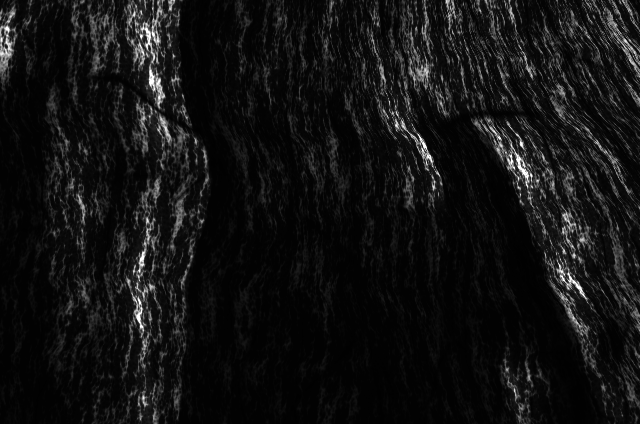
Give the GLSL for this texture, as a Shadertoy shader.

```glsl
// Dark folded rock face: fibrous strata raked by a few strips of light
vec2 hash2(vec2 p) {
    vec3 h = fract(p.xyx * vec3(0.1031, 0.1030, 0.0973));
    h += dot(h, h.yzx + 33.33);
    return fract((h.xx + h.yz) * h.zy);
}

// Distances to the nearest and second nearest cell points
vec2 cellular(vec2 p) {
    vec2 cell = floor(p), f = p - cell, nearest = vec2(4.0);
    for (int y = -1; y <= 1; y++)
    for (int x = -1; x <= 1; x++) {
        vec2 o = vec2(x, y);
        float d = length(o + hash2(cell + o + 70.0) - f);
        nearest = d < nearest.x ? vec2(d, nearest.x) : vec2(nearest.x, min(nearest.y, d));
    }
    return nearest;
}

// Stretched cells, layered from long fibres down to round grit
float fibres(vec2 p) {
    float sum = 0.0, weight = 1.0, total = 0.0;
    vec2 scale = vec2(27.0, 4.5);
    for (int i = 0; i < 4; i++) {
        sum += weight * cellular(p * scale + float(i) * 7.3).x;
        total += weight;
        weight *= 0.95;
        scale *= vec2(1.85, 2.6);
    }
    return smoothstep(0.31, 0.64, sum / total);
}

// Layered sines bend the rock so no edge runs straight
vec2 bend(vec2 p) {
    float scale = 7.0, size = 0.014;
    for (int i = 0; i < 5; i++) {
        p += size * sin(p.yx * scale * vec2(1.0, 0.7) + vec2(1.3, 4.1) * float(i + 1));
        scale *= 2.1;
        size *= 0.5;
    }
    return p;
}

float bump(float d, float width) {
    return exp(-d * d / (width * width));
}

// Sheet with a crisp edge at d = 0, fading over the given depth
float sheet(float d, float depth) {
    return smoothstep(-0.005, 0.006, d) * exp(-max(d, 0.0) / depth);
}

float lighting(vec2 p) {
    float x = p.x, y = p.y;
    float light = 0.012 + 0.05 * smoothstep(0.2, 0.95, y) * smoothstep(0.5, 0.6, x);

    // Left column with its pale central vein
    float vein = 0.35 + 0.02 * sin(7.0 * (y - 0.5));
    float rim = 0.435 + 0.045 * bump(y - 0.58, 0.16);
    float height = 0.5 + 0.5 * smoothstep(0.05, 0.5, y);
    light += 0.27 * height * sheet(rim - x, 0.16) * smoothstep(0.13, 0.3, x);
    light += 0.42 * height * bump(x - vein, 0.022);
    light += 0.13 * bump(x - 0.17, 0.06) * bump(y - 0.5, 0.28);
    light += 0.45 * bump(x - 0.03, 0.05) * bump(y - 0.91, 0.07);
    light += 0.12 * bump(x - 0.13, 0.1) * smoothstep(0.8, 0.95, y);

    // Hanging central ridge
    float ridge = 0.89 + 0.31 * (1.0 - y);
    light += 0.42 * sheet(ridge - x, 0.05) * smoothstep(0.49, 0.56, y)
           * (0.5 + 0.5 * bump(y - 0.75, 0.2));

    // Upper right slope, and the broad sheet below it
    float drop = 0.7 - y;
    float edge = x - (1.13 + 0.5 * drop - 0.1 * drop * drop);
    light += 0.1 * smoothstep(0.88, 1.0, x) * smoothstep(0.68, 0.78, y);
    float below = smoothstep(0.75, 0.7, y);
    light *= 1.0 - 0.8 * below * bump(edge + 0.05, 0.04);
    light += below * (0.21 * sheet(edge, 0.3) + 0.2 * bump(edge - 0.035, 0.028));
    light += 0.3 * bump(x - 1.215 - 0.25 * (0.1 - y), 0.012) * bump(y - 0.08, 0.08);
    light += 0.14 * bump(x - 1.26, 0.035) * bump(y - 0.07, 0.08);

    // Hollows and fissures
    light *= 1.0 - 0.95 * bump(length((p - vec2(1.44, 0.18)) / vec2(0.055, 0.12)), 1.0);
    float fissure = y - 0.795 + 0.1 * smoothstep(0.28, 0.47, x);
    light *= 1.0 - 0.95 * bump(fissure, 0.011) * smoothstep(0.2, 0.24, x) * smoothstep(0.5, 0.46, x);
    float arch = y - 0.735 + 1.5 * pow(abs(x - 1.2), 2.0);
    light *= 1.0 - 0.9 * bump(arch, 0.012) * smoothstep(1.02, 1.08, x) * smoothstep(1.34, 1.24, x);
    return light;
}

void mainImage(out vec4 fragColor, in vec2 fragCoord) {
    vec2 p = fragCoord / iResolution.y;
    vec2 rock = bend(p);

    // Grain hangs straight on the left and leans over on the right
    float lean = smoothstep(0.5, 1.8, rock.x);
    vec2 flow = rock + vec2(lean * (0.5 * rock.y + 0.4 * rock.y * rock.y), 0.0);
    flow.x += 0.012 * sin(flow.y * 9.0 + flow.x * 11.0);

    // Large folds shade the strata and leave thin seams between them
    vec2 fold = cellular(flow * vec2(8.0, 1.9) + 3.0);
    vec2 patches = cellular(flow * vec2(17.0, 7.0));
    float relief = smoothstep(-0.03, 0.07, fold.y - fold.x) * mix(1.25, 0.6, smoothstep(0.2, 0.8, fold.x));
    relief *= mix(1.2, 0.7, smoothstep(0.25, 0.75, patches.x));

    // Thin veins follow the grain, and round grit roughens it
    float strata = sin(flow.x * 95.0 + 3.0 * sin(flow.y * 5.0 + flow.x * 17.0));
    strata += 0.6 * sin(flow.x * 213.0 + 2.0 * sin(flow.y * 11.0));
    float grain = fibres(flow);
    float grit = 0.5 + cellular(rock * 120.0).x;
    float tone = lighting(rock) * relief * (0.2 + 3.2 * grain * grain) * (1.0 + 0.22 * strata) * grit;

    tone = 0.005 + tone / (1.0 + 0.35 * tone);
    fragColor = vec4(vec3(clamp(tone, 0.0, 1.0)), 1.0);
}
```
